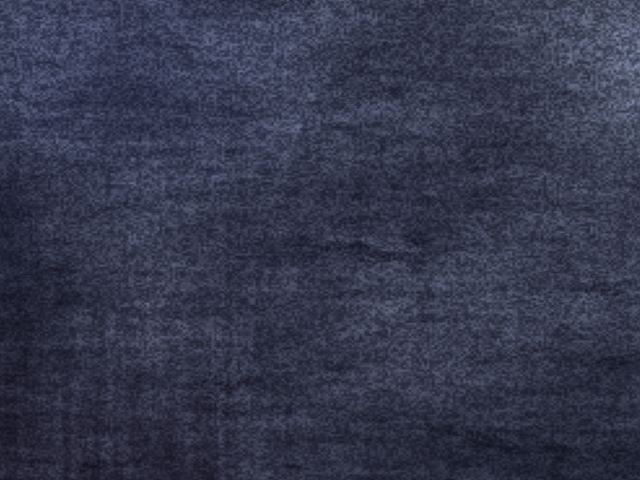
This texture is drawn by a Shadertoy shader. Its source:

```glsl
// Worn navy plaster: broad light and dark clouds under a fine leathery grain,
// brushed by thin horizontal and vertical fibres and crossed by dark scuffs.
// All layers add up to one tone, which is then tinted blue, grey or violet.

float hash(vec2 p) {
    vec3 q = fract(p.xyx * vec3(0.1031, 0.1030, 0.0973));
    q += dot(q, q.yzx + 33.33);
    return fract((q.x + q.y) * q.z);
}

float noise(vec2 p) {
    vec2 cell = floor(p), f = fract(p);
    f = f * f * (3.0 - 2.0 * f);
    return mix(mix(hash(cell), hash(cell + vec2(1, 0)), f.x),
               mix(hash(cell + vec2(0, 1)), hash(cell + vec2(1, 1)), f.x), f.y);
}

float fbm(vec2 p) {
    float sum = 0.0, weight = 0.5;
    for (int i = 0; i < 5; i++) {
        sum += weight * noise(p);
        p = mat2(1.98, 0.12, -0.12, 1.98) * p + 17.3;
        weight *= 0.5;
    }
    return sum / 0.97;
}

// Soft elliptical spot, 1 at its centre
float spot(vec2 p, vec2 centre, vec2 size) {
    vec2 d = (p - centre) / size;
    return exp(-dot(d, d));
}

// Broad lighting: pale upper corners, shaded left edge and foot
float lighting(vec2 p) {
    float light = 0.042 * spot(p, vec2(0.12, 0.97), vec2(0.55, 0.26));
    light += 0.115 * spot(p, vec2(1.34, 0.88), vec2(0.22, 0.26));
    light += 0.020 * spot(p, vec2(1.05, 0.55), vec2(0.40, 0.35));
    light -= 0.050 * spot(p, vec2(0.0, 0.38), vec2(0.12, 0.22));
    light -= 0.040 * spot(p, vec2(0.80, 0.85), vec2(0.10, 0.11));
    return light - 0.022 * smoothstep(0.35, 0.0, p.y);
}

// Ragged dark streaks: one long central band and hashed smaller ones
float scuffs(vec2 p) {
    vec2 q = p + 0.04 * (vec2(fbm(p * 9.0), fbm(p * 9.0 + 40.0)) - 0.5);
    float area = 1.3 * spot(q + vec2(0.0, 0.07 * (q.x - 0.82)), vec2(0.82, 0.475), vec2(0.24, 0.026));
    area += spot(q, vec2(1.28, 0.40), vec2(0.09, 0.022));
    area += 0.8 * spot(q + vec2(0.0, 0.15 * (q.x - 1.05)), vec2(1.05, 0.08), vec2(0.26, 0.022));
    for (int i = 0; i < 22; i++) {
        vec2 id = vec2(float(i) * 7.0 + 3.0, 11.0);
        vec2 centre = vec2(1.33 * hash(id), hash(id + 31.0));
        vec2 size = vec2(0.03 + 0.10 * hash(id + 57.0), 0.005 + 0.012 * hash(id + 83.0));
        area += 0.6 * spot(q, centre, size);
    }
    float broken = smoothstep(0.40, 0.56, fbm(p * vec2(16.0, 60.0) + 5.0));
    return min(area, 1.0) * broken;
}

// Hairline cracks where a warped noise field crosses its middle value
float cracks(vec2 p) {
    float field = fbm(p * vec2(8.0, 18.0) + 2.0 * fbm(p * 6.0));
    float line = 1.0 - smoothstep(0.0, 0.022, abs(field - 0.5));
    return line * smoothstep(0.44, 0.62, fbm(p * 4.0 + 71.0));
}

// Pale rubbed arc in the upper middle
float rubbedArc(vec2 p) {
    float rise = p.y - 0.583;
    float offset = p.x - (0.573 + 0.2 * rise + 0.64 * rise * rise);
    float span = smoothstep(-0.05, 0.06, rise) * smoothstep(0.25, 0.20, rise);
    return span * exp(-pow(offset / 0.011, 2.0)) * noise(p * 70.0);
}

void mainImage(out vec4 fragColor, in vec2 fragCoord) {
    vec2 p = fragCoord / iResolution.y;

    // Clouds and brushed fibres
    float tone = 0.214 + lighting(p);
    tone += 0.15 * (fbm(p * vec2(3.5, 5.0) + 8.0) - 0.5);
    tone += 0.12 * (fbm(p * vec2(10.0, 60.0)) - 0.5);
    float weave = 0.04 + 0.07 * spot(p, vec2(0.2, 0.1), vec2(0.5, 0.35));
    tone += weave * (fbm(vec2(p.x * 65.0, p.y * 3.0) + 23.0) - 0.5);

    // Leathery grain, stronger where the surface is lit
    float grain = 0.135 * (noise(p * vec2(185.0, 215.0)) - 0.5);
    grain += 0.05 * (noise(p * vec2(80.0, 130.0) + 9.0) - 0.5);
    tone += grain * clamp(0.3 + 3.2 * tone, 0.5, 1.5);

    // Wear marks
    tone -= 0.085 * scuffs(p) + 0.045 * cracks(p);
    tone += 0.08 * rubbedArc(p);

    // Lift the deepest shadows and open up the highlights
    float contrast = tone - 0.21;
    tone = max(tone + 1.1 * contrast * contrast, 0.085);

    // Navy tint, bluer at upper left and violet at lower left
    vec3 color = vec3(0.92, 1.0, 1.13) * tone + vec3(0.0, 0.0, 0.043);
    color += vec3(0.0, 0.0, 0.032) * spot(p, vec2(0.2, 0.88), vec2(0.55, 0.35));
    color += vec3(0.010, -0.006, 0.0) * spot(p, vec2(0.2, 0.0), vec2(0.6, 0.35));
    fragColor = vec4(color, 1.0);
}
```
